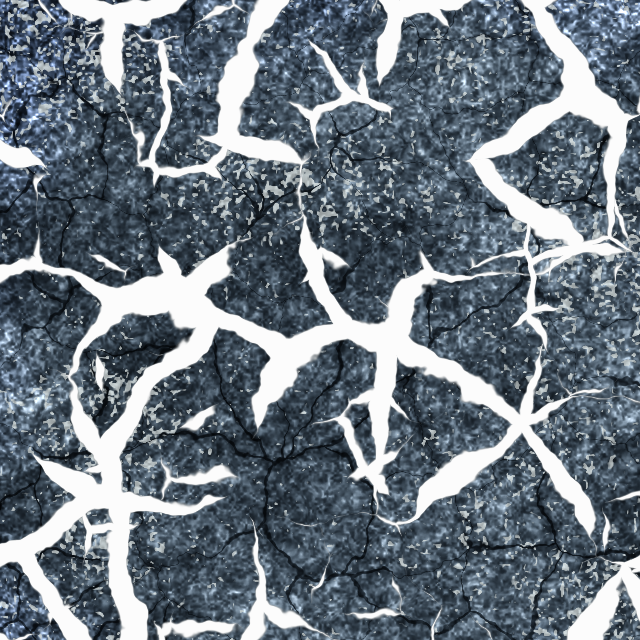
A Shadertoy shader for this texture:

```glsl
// Weathered slate split by broken white mineral veins.
// Warped Voronoi borders give the veins and dark cracks; layered value noise
// gives the gritty stone, its relief and the clustered pale specks.

const vec3 SLATE = vec3(0.275, 0.335, 0.39);
const vec3 TONE_SPREAD = vec3(1.1, 1.0, 0.93);  // darker tones turn bluer
const vec3 SPECK = vec3(0.76, 0.79, 0.79);
const vec3 VEIN = vec3(0.99, 0.99, 0.99);
const vec3 VEIN_RIM = vec3(0.60, 0.62, 0.63);
const vec3 BLUE_CAST = vec3(0.94, 0.98, 1.13);

const float VEIN_CELLS = 5.0;
const float VEIN_HALF_WIDTH = 0.022;
const float VEIN_SOFTNESS = 0.0045;
const float BRANCH_CELLS = 8.5;
const float BRANCH_HALF_WIDTH = 0.011;
const float CRACK_CELLS = 7.0;
const float CRACK_HALF_WIDTH = 0.0022;
const float GRAIN_FINE = 235.0;
const float GRAIN_COARSE = 105.0;

float hash(vec2 p) {
    return fract(sin(dot(p, vec2(127.1, 311.7))) * 43758.5453);
}

vec2 hash2(vec2 p) {
    return vec2(hash(p), hash(p + vec2(37.2, 17.9)));
}

float noise(vec2 p) {
    vec2 i = floor(p), f = fract(p);
    f = f * f * (3.0 - 2.0 * f);
    float low = mix(hash(i), hash(i + vec2(1, 0)), f.x);
    float high = mix(hash(i + vec2(0, 1)), hash(i + vec2(1, 1)), f.x);
    return mix(low, high, f.y);
}

float fbm(vec2 p) {
    float sum = 0.0, amp = 0.5;
    for (int i = 0; i < 5; i++) {
        sum += amp * noise(p);
        p = mat2(1.6, 1.2, -1.2, 1.6) * p + 7.3;
        amp *= 0.5;
    }
    return sum;
}

vec2 warp(vec2 p, float frequency, float amount) {
    vec2 q = p * frequency;
    return p + amount * (vec2(fbm(q), fbm(q + 41.7)) - 0.5);
}

// Distance to the nearest Voronoi border, in canvas units
float borderDistance(vec2 p, float cells) {
    p *= cells;
    vec2 base = floor(p), f = fract(p), nearest = vec2(0.0);
    float best = 9.0, border = 9.0;
    for (int y = -1; y <= 1; y++)
    for (int x = -1; x <= 1; x++) {
        vec2 g = vec2(x, y);
        vec2 r = g + hash2(base + g) - f;
        float d = dot(r, r);
        if (d < best) { best = d; nearest = r; }
    }
    for (int y = -2; y <= 2; y++)
    for (int x = -2; x <= 2; x++) {
        vec2 g = vec2(x, y);
        vec2 r = g + hash2(base + g) - f;
        vec2 gap = r - nearest;
        if (dot(gap, gap) > 1e-4)
            border = min(border, dot(0.5 * (r + nearest), normalize(gap)));
    }
    return border / cells;
}

void mainImage(out vec4 fragColor, in vec2 fragCoord) {
    vec2 p = fragCoord / iResolution.y;

    // Rough, bluer stone toward the outer corners
    float rough = smoothstep(0.48, 0.78,
        length(p - vec2(0.58, 0.40)) + 0.35 * (fbm(p * 6.0 + 3.0) - 0.5));

    // Gritty stone tone, in stops around the slate colour
    vec2 grainPos = warp(p, 40.0, 0.012);
    float fine = noise(grainPos * GRAIN_FINE);
    float coarse = noise(grainPos * GRAIN_COARSE + 19.0);
    float relief = fbm(p * 22.0) - fbm(p * 22.0 + vec2(-0.10, 0.14));
    float tone = 1.7 * (fine - 0.5) + 1.4 * (coarse - 0.5);
    tone *= 0.9 + 0.6 * rough;
    tone += 1.8 * (fbm(p * 5.0 + 11.0) - 0.5) + 3.0 * relief - 0.10;

    // Thin jagged cracks with a faint shadow
    float crackDist = borderDistance(warp(p, 13.0, 0.09) + 5.3, CRACK_CELLS);
    float crackWidth = CRACK_HALF_WIDTH * smoothstep(0.40, 0.65, noise(p * 9.0 + 60.0));
    float crack = 1.0 - smoothstep(crackWidth - 0.001, crackWidth + 0.0015, crackDist);
    float shadow = exp(-crackDist / 0.008) * smoothstep(0.4, 0.8, noise(p * 5.0 + 80.0));
    tone -= 1.5 * crack + 0.8 * shadow;
    vec3 color = SLATE * exp2(tone * TONE_SPREAD);
    color *= mix(vec3(1.0), BLUE_CAST, rough);

    // Pale specks gathered in patches
    float patches = smoothstep(0.36, 0.68, fbm(p * 5.5 + 27.0));
    float grit = 0.6 * noise(grainPos * 205.0 + 90.0) + 0.4 * noise(grainPos * 95.0 + 50.0);
    float threshold = mix(0.75, 0.54, max(patches, 0.7 * rough));
    float speck = smoothstep(threshold, threshold + 0.12, grit) * (1.0 - crack);
    color = mix(color, SPECK * (0.85 + 0.35 * fine), 0.85 * speck);

    // White veins that swell, thin out and break, with finer branches
    vec2 veinPos = warp(p, 9.0, 0.085);
    float swell = smoothstep(0.33, 0.75, noise(p * 7.5 + 14.0));
    float mainVein = borderDistance(veinPos + 2.4, VEIN_CELLS)
        - VEIN_HALF_WIDTH * swell + 0.003;
    float branchSwell = smoothstep(0.56, 0.92, noise(p * 12.0 + 33.0));
    float branch = borderDistance(veinPos + 8.1, BRANCH_CELLS)
        - BRANCH_HALF_WIDTH * branchSwell + 0.003;
    float edge = min(mainVein, branch) + 0.003 * (noise(p * 70.0) - 0.5);
    float vein = 1.0 - smoothstep(-VEIN_SOFTNESS, VEIN_SOFTNESS, edge);
    vec3 veinColor = mix(VEIN_RIM, VEIN, smoothstep(0.25, 0.85, vein));
    color = mix(color, veinColor, smoothstep(0.05, 0.75, vein));

    fragColor = vec4(clamp(color, 0.0, 1.0), 1.0);
}
```
